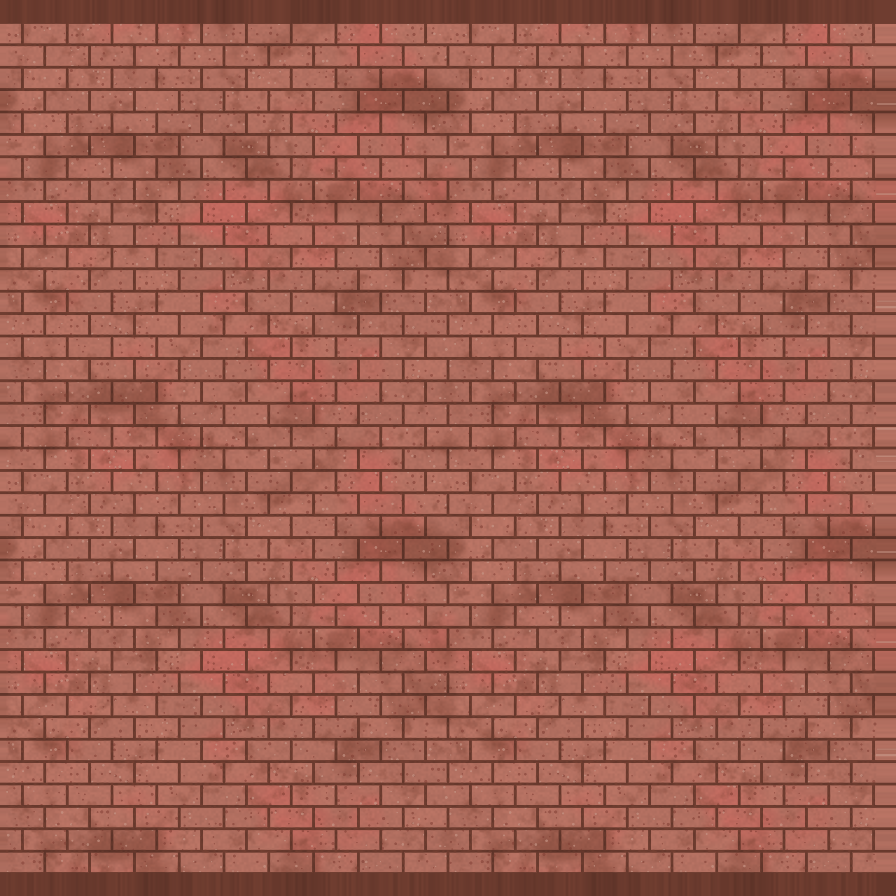
Write a Shadertoy shader that draws this texture.

```glsl
// Running-bond wall of red bricks with thin brown mortar joints.
// Weathering is wrapped noise that recurs twice across and twice down;
// outside an inner window the wall is smeared outwards by clamping.

const vec2 BRICKS = vec2(20.0, 40.0);      // bricks across, courses up
const float TILES = 2.0;                   // repeats of the weathering
const float JOINT_HALF = 0.0016;           // half the joint width
const vec2 WINDOW_MIN = vec2(0.0065, 0.0255);
const vec2 WINDOW_MAX = vec2(0.979, 0.9745);

const vec3 BRICK = vec3(0.700, 0.437, 0.378);
const vec3 ROSE = vec3(0.780, 0.400, 0.365);
const vec3 STAIN = vec3(0.510, 0.275, 0.215);
const vec3 MORTAR = vec3(0.420, 0.230, 0.180);
const vec3 CHIP = vec3(0.780, 0.590, 0.530);
const vec3 PIT = vec3(0.500, 0.235, 0.195);

float hash(vec2 p) {
    return fract(sin(dot(p, vec2(12.9898, 78.233))) * 43758.5);
}

// Value noise with n cells per tile, wrapping at the tile edge
float noise(vec2 t, float n, float seed) {
    vec2 p = t * n;
    vec2 i = floor(p);
    vec2 f = fract(p);
    f = f * f * (3.0 - 2.0 * f);
    vec2 a = mod(i, n) + seed;
    vec2 b = mod(i + 1.0, n) + seed;
    return mix(mix(hash(a), hash(vec2(b.x, a.y)), f.x),
               mix(hash(vec2(a.x, b.y)), hash(b), f.x), f.y);
}

// Sum of octaves, scaled to 0..1
float fbm(vec2 t, float n, float seed) {
    float sum = 0.0;
    float weight = 0.5;
    for (int k = 0; k < 4; k++) {
        sum += weight * noise(t, n, seed + float(k) * 17.0);
        n *= 2.0;
        weight *= 0.5;
    }
    return sum / 0.9375;
}

// Scattered dots: one jittered dot in some of the n by n cells of a tile
float specks(vec2 t, float n, float density, float seed, float pixel) {
    vec2 id = mod(floor(t * n), n) + seed;
    vec2 centre = 0.3 + 0.4 * vec2(hash(id + 3.1), hash(id + 7.7));
    float radius = mix(0.10, 0.26, hash(id + 5.3));
    float blur = 0.5 * pixel * TILES * n;
    float dist = length(fract(t * n) - centre);
    float dot = 1.0 - smoothstep(radius - blur, radius + blur, dist);
    return dot * step(hash(id), density);
}

void mainImage(out vec4 fragColor, in vec2 fragCoord) {
    float pixel = 1.0 / min(iResolution.x, iResolution.y);
    vec2 uv = clamp(fragCoord / iResolution.xy, WINDOW_MIN, WINDOW_MAX);
    vec2 tile = uv * TILES;

    // Brick layout: every other course moves by half a brick
    vec2 cell = uv * BRICKS;
    cell.x += 0.5 * mod(floor(cell.y) + 1.0, 2.0);
    vec2 id = mod(floor(cell), BRICKS / TILES);
    vec2 f = fract(cell);
    vec2 toEdge = min(f, 1.0 - f) / BRICKS;
    float edge = min(toEdge.x, toEdge.y);

    // Weathering masks
    float rose = smoothstep(0.50, 0.82, fbm(tile, 6.0, 11.0) + 0.16 * (hash(id) - 0.5));
    float stain = smoothstep(0.55, 0.82, fbm(tile, 9.0, 43.0));
    float blotch = smoothstep(0.54, 0.85, fbm(tile, 34.0, 71.0));
    float grain = noise(tile, 192.0, 5.0) - 0.5;

    // Brick face
    vec3 brick = BRICK * (1.0 + 0.06 * (hash(id + 31.0) - 0.5));
    brick = mix(brick, ROSE, 0.75 * rose);
    brick = mix(brick, STAIN, 0.60 * stain);
    brick = mix(brick, STAIN, 0.45 * blotch);
    brick *= 1.0 + 0.07 * grain;
    brick = mix(brick, PIT, 0.55 * specks(tile, 72.0, 0.22, 2.0, pixel));
    brick = mix(brick, CHIP, 0.65 * specks(tile, 84.0, 0.10, 57.0, pixel));

    // Joints with slightly uneven edges
    vec3 mortar = MORTAR * (1.0 + 0.14 * grain - 0.12 * stain);
    float halfWidth = JOINT_HALF + 0.0003 * grain;
    float face = smoothstep(halfWidth - 0.5 * pixel, halfWidth + 0.5 * pixel, edge);

    fragColor = vec4(mix(mortar, brick, face), 1.0);
}
```
